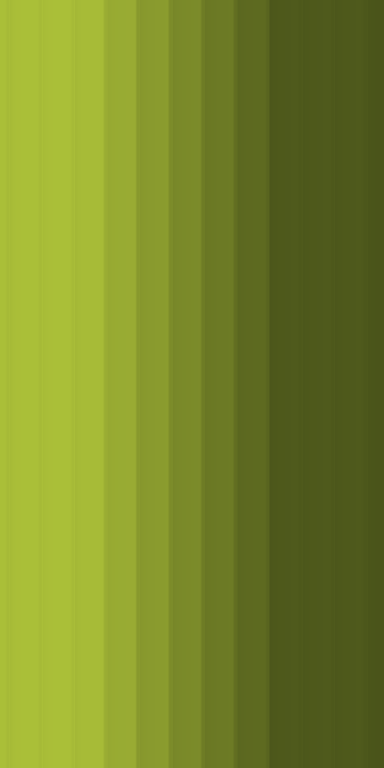
A WebGL 1 fragment shader for this background:

```glsl
precision highp float;
uniform vec2 u_resolution;

void main() {
    vec2 uv = gl_FragCoord.xy / u_resolution;
    float pixel = 1.0 / (u_resolution.x * 0.0846);

    // Equal vertical pleats
    float pleat = (uv.x - 0.0265) / 0.0846 + 1.0;
    float index = floor(pleat);
    float across = fract(pleat);

    // Each pleat takes one step down the ramp, with a soft seam
    float level = index + smoothstep(1.0 - max(0.05, pixel), 1.0, across);
    float light = clamp((9.0 - level) / 6.2, 0.0, 1.0);
    vec3 shade = vec3(0.307, 0.350, 0.108);
    vec3 lime = vec3(0.668, 0.748, 0.220);
    vec3 color = mix(shade, lime, light);

    // Gentle rounding inside each pleat
    color *= 1.0 + 0.02 * (across - 0.5) * smoothstep(0.32, 0.40, uv.x);

    // Narrow fold shadow before each seam, deepest mid-canvas
    float fold = smoothstep(0.87 - pixel, 0.89 + pixel, across)
               * (1.0 - smoothstep(0.98 - pixel, 1.0, across));
    float depth = 0.025 + 0.085 * smoothstep(0.18, 0.34, uv.x)
                * (1.0 - smoothstep(0.58, 0.78, uv.x));
    color *= 1.0 - depth * fold;

    // Soft shadow cast onto the start of the next pleat
    color *= 1.0 - 0.025 * exp(-across * 9.0);

    // Falloff at the right border
    color *= 1.0 - 0.06 * smoothstep(0.93, 1.0, uv.x);
    gl_FragColor = vec4(color, 1.0);
}
```
